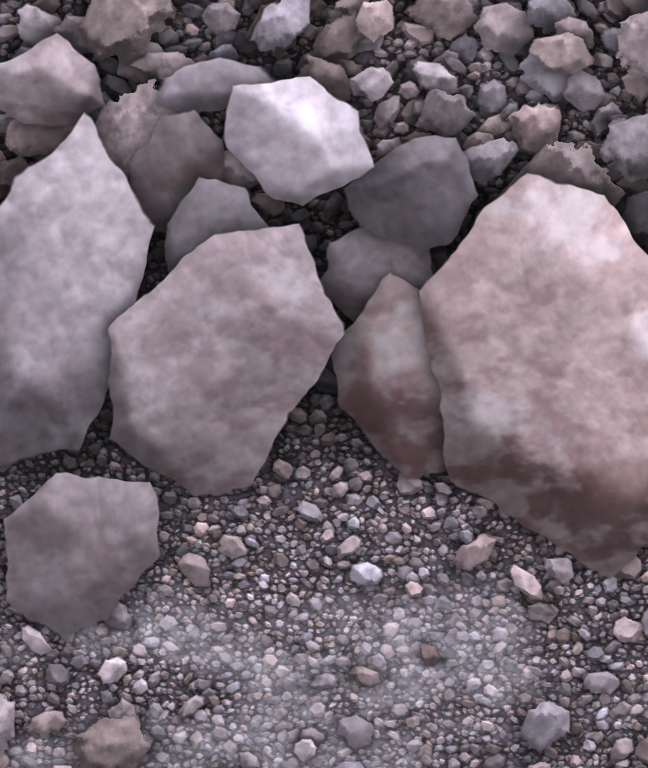
Give the GLSL for this texture, as a Shadertoy shader.

```glsl
// Rock pile: weathered boulders between loose rubble above and fine gravel below.
// Every stone is a chiselled convex solid made of random planes, lit from the sky.
// Gravel comes from jittered grids of stones, boulders from a short layout list.
#define SEED 3.0
#define FACETS 7
#define EDGE_SHARPNESS 18.0
#define AMBIENT 0.41
#define DIFFUSE 0.87
#define CREVICE 0.46
#define LIGHT normalize(vec3(0.2, 0.75, 0.63))
#define GREY vec3(0.595, 0.57, 0.64)
#define TAN vec3(0.63, 0.545, 0.56)
#define RUST vec3(0.37, 0.25, 0.27)
#define PALE vec3(0.79, 0.775, 0.84)
#define GAP vec3(0.36, 0.33, 0.375)

// Centre and half size, listed from back to front
const vec4 LAYOUT[12] = vec4[12](
    vec4(0.29, 0.89, 0.08, 0.03), vec4(0.06, 0.885, 0.075, 0.058),
    vec4(0.23, 0.785, 0.06, 0.09), vec4(0.28, 0.69, 0.065, 0.07),
    vec4(0.49, 0.63, 0.08, 0.07), vec4(0.535, 0.745, 0.085, 0.075),
    vec4(0.385, 0.815, 0.11, 0.08), vec4(0.06, 0.6, 0.125, 0.235),
    vec4(0.55, 0.5, 0.115, 0.135), vec4(0.755, 0.515, 0.185, 0.245),
    vec4(0.28, 0.525, 0.14, 0.195), vec4(0.1, 0.285, 0.11, 0.105));
// Turn, brightness and redness of each boulder
const vec3 LOOK[12] = vec3[12](
    vec3(0.1, 0.95, 0.1), vec3(-0.1, 1.1, 0.5), vec3(-0.3, 0.72, 0.5),
    vec3(0.2, 0.75, 0.2), vec3(-0.2, 0.78, 0.3), vec3(0.3, 0.7, 0.1),
    vec3(-0.25, 1.2, 0.1), vec3(-0.2, 1.0, 0.15), vec3(0.2, 0.82, 0.9),
    vec3(0.25, 1.08, 0.9), vec3(-0.6, 1.0, 0.5), vec3(0.1, 0.84, 0.4));

float hash(vec2 p) {
    vec3 q = fract(vec3(p.xyx) * 0.1031);
    q += dot(q, q.yzx + 33.33);
    return fract((q.x + q.y) * q.z);
}
float noise(vec2 p) {
    vec2 i = floor(p), f = fract(p);
    f = f * f * (3.0 - 2.0 * f);
    return mix(mix(hash(i), hash(i + vec2(1, 0)), f.x),
               mix(hash(i + vec2(0, 1)), hash(i + vec2(1, 1)), f.x), f.y);
}
// Layered noise, from soft (crease 0) to chipped (crease 1)
float fbm(vec2 p, float crease) {
    float sum = 0.0, amp = 0.53;
    for (int i = 0; i < 4; i++, amp *= 0.5) {
        float n = noise(p);
        sum += amp * mix(n, abs(2.0 * n - 1.0), crease);
        p = mat2(1.6, 1.2, -1.2, 1.6) * p + 7.3;
    }
    return sum;
}
mat2 turn(float a) { return mat2(cos(a), sin(a), -sin(a), cos(a)); }

// Unit stone: xyz is the blended facet normal, w the distance to the outline
vec4 stone(vec2 p, float seed) {
    vec2 tilt = 0.7 * (vec2(hash(vec2(seed, 51)), hash(vec2(seed, 77))) - 0.5);
    vec3 normal = vec3(-tilt, 1) * exp(-EDGE_SHARPNESS * (0.42 + dot(tilt, p)));
    float outline = -9.0;
    for (int i = 0; i < FACETS; i++) {
        float k = float(i), a = (k + 0.6 * hash(vec2(k, seed))) * 6.2832 / float(FACETS);
        vec2 dir = vec2(cos(a), sin(a));
        float e = dot(p, dir) - mix(0.8, 1.03, hash(vec2(k + 9.0, seed)));
        float slope = mix(0.5, 2.0, hash(vec2(k + 20.0, seed)));
        normal += normalize(vec3(dir * slope, 1)) * exp(EDGE_SHARPNESS * min(e, 0.2) * slope);
        outline = max(outline, e);
    }
    return vec4(normalize(normal), outline);
}
// Contact shadow around the stone, then its lit surface
void paint(inout vec3 col, vec3 normal, float d, float reach, vec3 albedo) {
    float wrap = 0.5 + 0.5 * dot(normal, LIGHT), soft = 0.0016;
    col *= 1.0 - CREVICE * exp(-max(d, 0.0) / reach);
    col = mix(albedo * (AMBIENT + DIFFUSE * wrap * wrap), col, smoothstep(-soft, soft, d));
}
// One grid of loose stones; density is given for the low and the high ground
void scatter(inout vec3 col, vec2 uv, float cells, vec2 density, float grain) {
    vec2 g = uv * cells;
    for (int n = 0; n < 9; n++) {
        vec2 cell = floor(g) + vec2(n % 3 - 1, 1 - n / 3), id = cell + cells * 3.0;
        vec2 centre = cell + 0.15 + 0.7 * vec2(hash(id + 11.0), hash(id + 23.0));
        float high = smoothstep(0.6, 0.75, centre.y / cells), warm = hash(id + 71.0);
        if (hash(id + SEED) > mix(density.x, density.y, high)) continue;
        vec2 size = mix(0.34, 0.75, hash(id + 37.0)) * vec2(1, mix(0.5, 0.95, hash(id + 41.0)));
        mat2 spin = turn(2.0 * hash(id + 53.0) - 1.0);
        vec2 q = (g - centre) * spin / size;
        if (dot(q, q) > 4.0) continue;
        vec4 s = stone(q + 0.35 * (grain - 0.5), 200.0 * hash(id + 67.0));
        vec3 albedo = mix(GREY, TAN, warm) * mix(0.72, 1.28, hash(id + 83.0));
        paint(col, vec3(spin * s.xy, s.z), s.w * size.y / cells, 0.14 / cells,
              albedo * (0.75 + 0.5 * grain));
    }
}
// Chipped relief, mottling, rust on the shaded sides and pale dust
vec3 weathered(vec2 uv, vec3 normal, float tone, float red, float seed) {
    vec2 p = uv + seed * 3.7, chip = p * 11.0 + 0.8 * fbm(p * 6.0, 0.0);
    float relief = fbm(chip, 1.0) - fbm(chip + 0.12 * LIGHT.xy, 1.0);
    vec3 c = mix(GREY, TAN, 0.2 + 0.7 * red) * tone * (1.0 + 0.6 * relief);
    c *= (0.83 + 0.34 * fbm(p * 9.0, 0.0)) * (0.87 + 0.26 * fbm(p * 70.0, 0.0));
    float stain = smoothstep(0.42, 0.58, fbm(p * vec2(17, 28), 0.0));
    c = mix(c, RUST, 0.65 * red * stain * (1.0 - 0.8 * smoothstep(-0.35, 0.3, normal.y)));
    float dust = smoothstep(0.48, 0.7, 0.6 * fbm(p * 8.0, 0.0) + 0.4 * fbm(p * 40.0, 0.0));
    return mix(c, PALE * tone, 0.45 * dust);
}

void mainImage(out vec4 fragColor, in vec2 fragCoord) {
    vec2 uv = fragCoord / iResolution.y;
    float grain = fbm(uv * 85.0, 0.0);
    vec3 col = GAP * (0.6 + 0.9 * grain);
    // Gravel from fine to coarse, dusted white on the low ground
    scatter(col, uv, 105.0, vec2(0.95, 0.8), grain);
    scatter(col, uv, 62.0, vec2(0.5, 0.8), grain);
    float dust = smoothstep(0.42, 0.68, fbm(uv * vec2(5, 10) + 2.0, 0.0)) * (0.5 + grain);
    col = mix(col, PALE, 0.4 * dust * (1.0 - smoothstep(0.15, 0.3, uv.y)));
    scatter(col, uv, 29.0, vec2(0.14, 0.85), grain);
    scatter(col, uv, 15.0, vec2(0.07, 0.8), grain);
    scatter(col, uv, 9.0, vec2(0.12, 0.35), grain);
    // Deep shade behind the boulders
    col *= mix(0.5, 1.0, smoothstep(0.12, 0.24, abs(uv.y - 0.57)));
    // Boulders with ragged outlines and ridges
    vec2 ragged = 0.03 * (vec2(fbm(uv * 14.0, 0.0), fbm(uv * 14.0 + 40.0, 0.0)) - 0.5);
    for (int i = 0; i < LAYOUT.length(); i++) {
        vec4 place = LAYOUT[i];
        mat2 spin = turn(LOOK[i].x);
        vec2 q = (uv + ragged - place.xy) * spin / place.zw;
        if (dot(q, q) > 6.0) continue;
        vec4 s = stone(q, float(i) + SEED);
        vec3 normal = vec3(spin * s.xy, s.z), albedo = GREY;
        float d = s.w * min(place.z, place.w);
        if (d < 0.01) albedo = weathered(uv, normal, LOOK[i].y, LOOK[i].z, float(i) + SEED);
        paint(col, normal, d, 0.014, albedo);
    }
    fragColor = vec4(clamp(col, 0.0, 1.0), 1);
}
```
